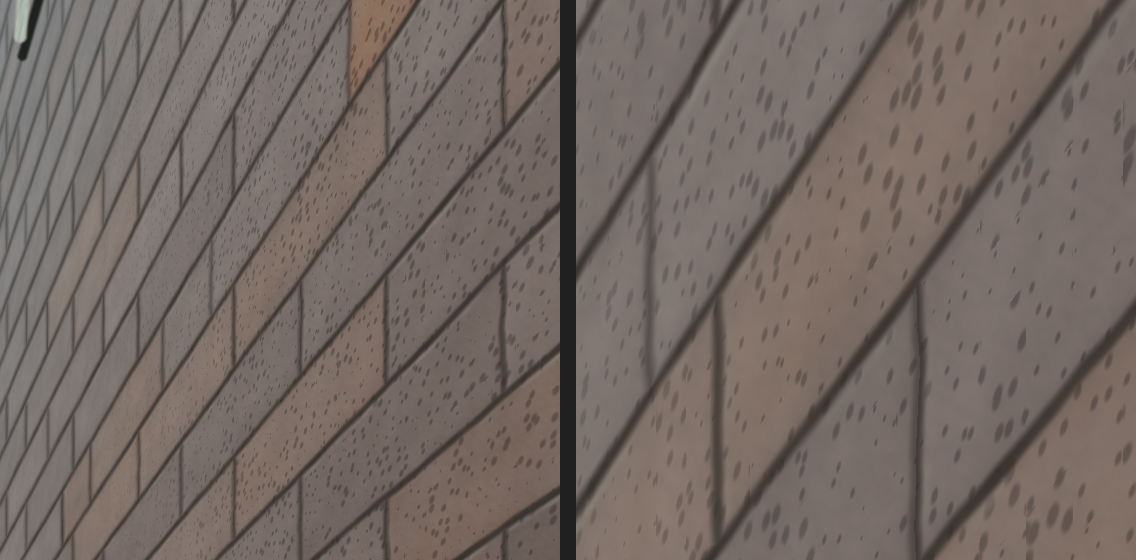
Left: the whole. Right: its middle third, enlarged.
Write a Shadertoy shader that draws this texture.

```glsl
// Weathered brick wall seen at a steep angle, its courses fanning out of a far corner.
// A perspective divide turns the canvas into wall units (u along, v up, one brick = 1);
// staggered joints, brick tints, layered-sine stains and cellular pits follow that grid.

float hash(vec2 p) {
    p = fract(p * vec2(0.1731, 0.2137));
    p += dot(p, p.yx + 27.31);
    return fract((p.x + p.y) * p.x * 7.13);
}

// Layered, rotated sines, roughly -1 to 1
float waves(vec2 p) {
    float sum = 0.0, amp = 0.5;
    for (int i = 0; i < 5; i++) {
        sum += amp * sin(p.x + 1.7 * sin(p.y)) * cos(p.y + 0.6 * p.x);
        p = mat2(1.3, 1.2, -1.2, 1.3) * p + 1.9;
        amp *= 0.62;
    }
    return sum;
}

// Cellular noise: distance to the nearest scattered point
float cells(vec2 p) {
    float nearest = 2.0;
    for (int j = -1; j <= 1; j++)
    for (int i = -1; i <= 1; i++) {
        vec2 cell = floor(p) + vec2(i, j);
        vec2 point = cell + vec2(hash(cell), hash(cell + 41.7));
        nearest = min(nearest, length(p - point));
    }
    return nearest;
}

float segment(vec2 p, vec2 a, vec2 b) {
    vec2 ab = b - a;
    return length(p - a - ab * clamp(dot(p - a, ab) / dot(ab, ab), 0.0, 1.0));
}

void mainImage(out vec4 fragColor, in vec2 fragCoord) {
    vec2 p = fragCoord / iResolution.xy;
    float soft = 0.0014 + 0.7 / iResolution.y;

    // Wall coordinates, from the vanishing point of the courses
    float depth = p.x + 0.488;
    float slope = (p.y + 0.901) / depth;
    vec2 wall = vec2(3.91 / depth - 3.318, (slope - 1.2) / 0.17);
    vec2 bent = wall + vec2(0.010, 0.022) * vec2(waves(wall.yx * 4.0), waves(wall * vec2(5.0, 2.0)));

    // Running bond, with an occasional course of long and short bricks
    float row = floor(bent.y);
    float s = bent.x - 0.5 * mod(row + 1.0, 2.0);
    float id = floor(s), along = s - id, len = 1.0, header = 0.0;
    if (mod(row, 9.0) == 2.0) {
        float t = mod(bent.x - 0.2, 1.5);
        header = step(1.0, t);
        along = t - header;
        len = 1.0 - 0.5 * header;
        id = 2.0 * floor((bent.x - 0.2) / 1.5) + header;
    }
    vec2 brick = vec2(id, row) + 31.0;
    float tint = hash(brick), warmth = hash(brick + 17.3);

    // Joint distances in canvas units: x beside upright joints, y across beds
    vec2 toCanvas = vec2(depth * depth / 3.91, 0.17 * depth / sqrt(1.0 + slope * slope));
    vec2 low = vec2(along, fract(bent.y)) * toCanvas;
    vec2 high = vec2(len - along, 1.0 - fract(bent.y)) * toCanvas;
    vec2 gap = min(low, high);

    // Brick face: cool haze at upper left, deeper brown at lower right
    float haze = smoothstep(0.55, -0.25, p.x + 0.35 * (1.0 - p.y));
    float shade = smoothstep(0.1, 1.5, p.x + 0.6 * (1.0 - p.y));
    vec3 color = mix(vec3(0.515, 0.485, 0.470), vec3(0.445, 0.395, 0.375), shade);
    color += (tint - 0.5) * 0.055;
    color += vec3(0.045, 0.0, -0.035) * (smoothstep(0.55, 1.0, warmth) * (0.6 + 0.4 * waves(bent * 3.0)) + 0.9 * header * step(bent.x, 0.5));
    color = mix(color, vec3(0.52, 0.55, 0.565), 0.85 * haze);

    // Stains, grain and pits; fine marks fade where the wall recedes
    float near = smoothstep(0.55, 1.05, depth);
    color += 0.022 * waves(bent * vec2(9.0, 4.0) + tint * 20.0);
    color += vec3(0.016, 0.010, 0.008) * waves(p * 150.0) * (0.4 + 0.6 * near);
    float pit = cells(wall * vec2(22.0, 8.0));
    float pitSize = 0.30 * hash(floor(wall * vec2(11.0, 4.0)) + 5.0);
    color *= 1.0 - 0.24 * near * (1.0 - smoothstep(pitSize * 0.5, pitSize + 0.08, pit));

    // Pale mortar lips lie below the beds and right of the upright joints
    float wear = waves(wall * vec2(7.0, 5.0) + 8.0);
    vec2 lipAt = high - vec2(0.0055, 0.0065) * depth;
    vec2 lip = exp(-lipAt * lipAt / (0.000012 * depth * depth));
    float lipAmount = max(lip.x * 0.5, lip.y) * smoothstep(-0.35, 0.6, wear);
    color = mix(color, vec3(0.58, 0.56, 0.52), 0.55 * lipAmount);

    // Dark gaps, thicker and deeper toward the lower right
    float thick = 0.0019 * depth * (1.0 + 0.35 * wear) + 0.0018 * shade * shade;
    vec2 groove = 1.0 - smoothstep(vec2(thick - soft), vec2(thick + 2.0 * soft), gap);
    groove *= vec2(mix(0.4, 0.85, hash(brick + 3.1)), 0.85 + 0.15 * wear);
    float dirt = exp(-min(gap.x * 1.4, gap.y) / (0.006 * depth));
    color *= 1.0 - 0.13 * dirt;
    vec3 grooveColor = mix(vec3(0.19, 0.17, 0.155), vec3(0.33, 0.35, 0.36), haze);
    color = mix(color, grooveColor, clamp(max(groove.x, groove.y), 0.0, 1.0) * (0.9 - 0.25 * haze));

    // Pale peg and its shadow at the upper left edge
    float shadow = segment(p, vec2(0.072, 1.01), vec2(0.040, 0.900)) - 0.007;
    float peg = segment(p, vec2(0.042, 1.01), vec2(0.036, 0.935)) - 0.010;
    color = mix(color, vec3(0.12, 0.13, 0.12), 1.0 - smoothstep(-soft, 2.0 * soft, shadow));
    color = mix(color, vec3(0.66, 0.70, 0.66) + 0.08 * wear, 1.0 - smoothstep(-soft, 2.0 * soft, peg));

    fragColor = vec4(clamp(color, 0.0, 1.0), 1.0);
}
```
